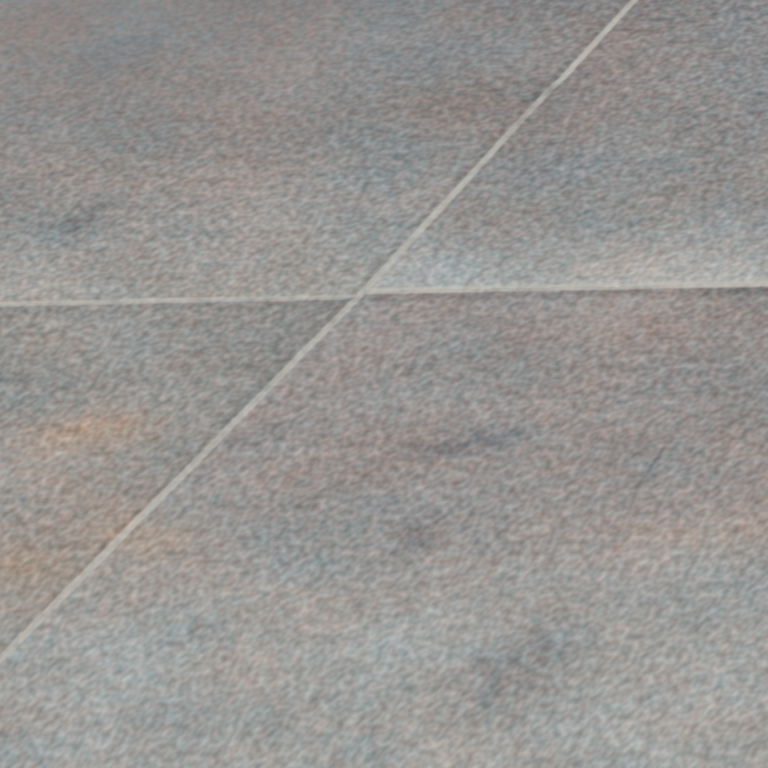
This texture is drawn by a Shadertoy shader. Its source:

```glsl
vec2 gradient(vec2 cell) {
    vec3 h = fract(cell.xyx * vec3(0.1031, 0.1030, 0.0973));
    h += dot(h, h.yzx + 33.33);
    float angle = 6.2832 * fract((h.x + h.y) * h.z);
    return vec2(cos(angle), sin(angle));
}

float gradientNoise(vec2 p) {
    vec2 i = floor(p), f = p - i;
    vec2 w = f * f * f * (f * (f * 6.0 - 15.0) + 10.0);
    float a = dot(gradient(i), f);
    float b = dot(gradient(i + vec2(1, 0)), f - vec2(1, 0));
    float c = dot(gradient(i + vec2(0, 1)), f - vec2(0, 1));
    float d = dot(gradient(i + vec2(1, 1)), f - vec2(1, 1));
    return mix(mix(a, b, w.x), mix(c, d, w.x), w.y);
}

float fbm(vec2 p) {
    float sum = 0.0, amplitude = 1.0;
    for (int i = 0; i < 4; i++) {
        sum += amplitude * gradientNoise(p);
        p = mat2(1.6, 1.2, -1.2, 1.6) * p + 7.3;
        amplitude *= 0.55;
    }
    return sum;
}

// Soft elongated spot, rotated by angle
float smudge(vec2 p, vec2 center, vec2 size, float angle) {
    vec2 d = p - center;
    d = vec2(cos(angle) * d.x + sin(angle) * d.y, cos(angle) * d.y - sin(angle) * d.x) / size;
    return exp(-dot(d, d));
}

float strip(float dist, float halfWidth, float soft) {
    return 1.0 - smoothstep(halfWidth - soft, halfWidth + soft, abs(dist));
}

void mainImage(out vec4 fragColor, in vec2 fragCoord) {
    vec2 uv = fragCoord / iResolution.xy;
    float soft = 0.0013 + 0.7 / iResolution.y;

    // Signed distances to the slanted joint and the stepped level joint
    float rise = uv.y - 0.622;
    float slantX = 0.475 + rise * (rise > 0.0 ? 0.921 : 0.987);
    slantX += 0.003 * smoothstep(0.885, 0.9, uv.y) + 0.0015 * gradientNoise(vec2(uv.y * 14.0, 3.0));
    float slant = (uv.x - slantX) * 0.72;
    bool rightSide = slant > 0.0;
    float level = uv.y - (rightSide ? 0.621 + 0.019 * (uv.x - 0.475) : 0.604 + 0.021 * uv.x);
    level += 0.001 * gradientNoise(vec2(uv.x * 12.0, 8.0));

    // Base tone of each slab: far slabs brighten toward the joint
    vec3 stone;
    if (level > 0.0) {
        float nearJoint = exp(-level * (rightSide ? 8.0 : 5.5));
        stone = mix(vec3(0.525, 0.515, 0.515), rightSide ? vec3(0.67, 0.675, 0.665) : vec3(0.635, 0.63, 0.615), nearJoint);
    } else if (rightSide) {
        stone = mix(vec3(0.625, 0.625, 0.615), vec3(0.585, 0.567, 0.56), smoothstep(0.15, 0.42, uv.y));
    } else {
        stone = mix(vec3(0.61, 0.59, 0.57), vec3(0.575, 0.57, 0.56), smoothstep(0.3, 0.55, uv.y));
    }

    // Clouding, flattened by the low viewpoint
    vec2 slab = uv + vec2(rightSide ? 3.7 : 0.0, level > 0.0 ? 5.1 : 0.0);
    stone += 0.045 * fbm(slab * vec2(4.0, 9.0));
    stone += vec3(0.035, -0.004, -0.02) * fbm(slab * vec2(5.0, 11.0) + 20.0);

    // Leaning grain, finer and blurrier in the far corner
    vec2 ground = vec2(uv.x - 0.45 * uv.y, uv.y * (1.0 + 0.35 * uv.y));
    float blur = smoothstep(0.7, 1.05, uv.y) * smoothstep(1.0, 0.1, uv.x);
    float grain = 0.085 * gradientNoise(ground * vec2(85, 80) + 11.0)
                + 0.085 * gradientNoise(ground * vec2(130, 125))
                + 0.05 * gradientNoise(ground * vec2(38, 48) + 5.0);
    stone += grain * (1.0 - 0.65 * blur);
    stone += vec3(0.035, -0.007, -0.018) * gradientNoise(ground * vec2(60, 70) + 40.0);

    // Warm stains and dark bluish veins
    float warm = smudge(uv, vec2(0.12, 0.44), vec2(0.09, 0.025), 0.1)
               + smudge(uv, vec2(0.2, 0.3), vec2(0.07, 0.035), 0.3)
               + smudge(uv, vec2(0.03, 0.26), vec2(0.08, 0.025), 0.0)
               + 0.6 * smudge(uv, vec2(0.95, 0.3), vec2(0.09, 0.025), 0.0);
    stone += vec3(0.055, 0.01, -0.025) * warm;
    float ragged = 0.8 + 0.9 * gradientNoise(uv * vec2(35, 50));
    float vein = smudge(uv, vec2(0.61, 0.425), vec2(0.075, 0.013), 0.18)
               + smudge(uv, vec2(0.545, 0.305), vec2(0.04, 0.018), 0.7)
               + 0.7 * smudge(uv, vec2(0.66, 0.12), vec2(0.08, 0.035), 0.6)
               + smudge(uv, vec2(0.86, 0.41), vec2(0.04, 0.003), 0.95)
               + 0.6 * smudge(uv, vec2(0.1, 0.71), vec2(0.05, 0.015), 0.5);
    stone -= vec3(0.12, 0.105, 0.085) * vein * ragged;

    // Shaded slab edges beside the joints
    stone -= 0.055 * smudge(vec2(level), vec2(-0.009), vec2(0.008), 0.0) * (rightSide ? 1.0 : 0.5);
    stone -= 0.035 * smudge(vec2(slant), vec2(-0.008), vec2(0.006), 0.0);

    // Pale grout, worn along its length
    float wear = 0.85 + 0.5 * gradientNoise(uv * 17.0);
    vec3 grout = vec3(0.735, 0.725, 0.695) + 0.3 * grain;
    float levelLine = strip(level, rightSide ? 0.0042 : 0.0032, soft) * (rightSide ? 0.95 : 0.75);
    float slantLine = strip(slant, mix(0.0052, 0.0034, uv.y), soft) * 0.95;
    slantLine *= 1.0 - 0.6 * smudge(uv, vec2(0.716, 0.886), vec2(0.012), 0.0);
    vec3 color = mix(stone, grout, max(levelLine, slantLine) * clamp(wear, 0.0, 1.0));

    fragColor = vec4(clamp(color, 0.0, 1.0), 1.0);
}
```
